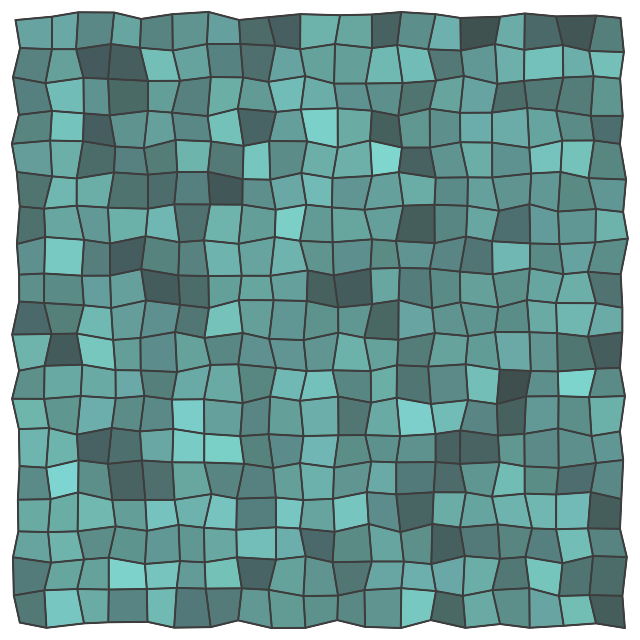
Reproduce this pattern procedurally as a WebGL 2 fragment shader.

```glsl
#version 300 es
precision highp float;
// Draws a 19 by 19 mosaic of wobbly teal quadrilaterals with dark outlines on white.

uniform vec2 u_resolution;
out vec4 fragColor;

const float CELLS = 19.0;

float hash(vec2 p, float seed) {
    vec3 q = fract(vec3(p.xyx + seed * 7.31) * vec3(0.1031, 0.1030, 0.0973));
    q += dot(q, q.yzx + 33.33);
    return fract((q.x + q.y) * q.z);
}

// Grid corner, pushed a fixed distance in a random direction
vec2 corner(vec2 id) {
    float angle = 6.28319 * hash(id, 1.0);
    return id + 0.128 * vec2(cos(angle), sin(angle));
}

float segmentDistance(vec2 p, vec2 a, vec2 b) {
    vec2 ab = b - a;
    float t = clamp(dot(p - a, ab) / dot(ab, ab), 0.0, 1.0);
    return length(p - a - ab * t);
}

// Positive when p lies to the left of the line from a to b
float leftSide(vec2 p, vec2 a, vec2 b) {
    vec2 ab = b - a, ap = p - a;
    return ab.x * ap.y - ab.y * ap.x;
}

// Mid tones are common, extremes rare
vec3 tileColor(vec2 id) {
    float tone = 0.5 * (hash(id, 2.0) + hash(id, 3.0));
    vec3 color = mix(vec3(0.24, 0.30, 0.30), vec3(0.51, 0.87, 0.84), tone);
    float tint = hash(id, 4.0) - 0.5;
    return color + vec3(0.0, 0.012, -0.012) * tint;
}

void main() {
    // Cell units, with a margin of half a cell around the grid
    vec2 p = gl_FragCoord.xy / u_resolution * (CELLS + 1.0) - 0.5;
    float pixel = (CELLS + 1.0) / min(u_resolution.x, u_resolution.y);

    vec3 color = vec3(1.0);
    float edge = 1.0;

    // Find the tile under p and the nearest outline
    for (int j = -1; j <= 1; j++) {
        for (int i = -1; i <= 1; i++) {
            vec2 id = floor(p) + vec2(i, j);
            if (min(id.x, id.y) < 0.0 || max(id.x, id.y) >= CELLS) continue;

            vec2 a = corner(id);
            vec2 b = corner(id + vec2(1.0, 0.0));
            vec2 c = corner(id + vec2(1.0, 1.0));
            vec2 d = corner(id + vec2(0.0, 1.0));

            float inside = min(min(leftSide(p, a, b), leftSide(p, b, c)),
                               min(leftSide(p, c, d), leftSide(p, d, a)));
            if (inside >= 0.0) color = tileColor(id);

            edge = min(edge, min(segmentDistance(p, a, b), segmentDistance(p, b, c)));
            edge = min(edge, min(segmentDistance(p, c, d), segmentDistance(p, d, a)));
        }
    }

    // Outlines
    float line = 1.0 - smoothstep(-0.5 * pixel, 0.5 * pixel, edge - 0.033);
    fragColor = vec4(mix(color, vec3(0.24), line), 1.0);
}
```
